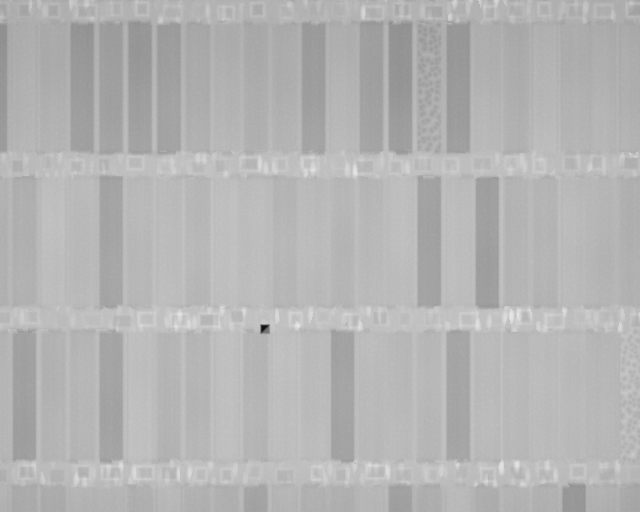
This pattern is drawn by a Shadertoy shader. Its source:

```glsl
// Grey rows of tall narrow panels, joined by pale, smeared horizontal bands.

const float ASPECT = 1.25;                   // lengths are in canvas heights
const vec2 PITCH = vec2(0.0565, 0.3013);     // 22 columns, 3.3 rows
const vec2 ORIGIN = vec2(0.0228, 0.0205);    // first seam, first band centre
const float PANEL_WIDTH = 0.88;              // share of the column pitch
const float BAND_HALF = 0.025;
const float EDGE_SOFT = 0.0045;
const float BASE_TONE = 0.732;
const float TONE_SPREAD = 0.050;
const float DARK_DROP = 0.085;
const float SEAM_LIGHT = 0.028;
const float STREAK = 0.007;
const float BAND_LIFT = 0.022;
const float DAB_LIGHT = 0.17;
const float GRAIN = 0.018;
const vec2 NOTCH_POS = vec2(0.518, 0.643);
const float NOTCH_HALF = 0.0085;

float hash(vec2 p) {
    vec3 q = fract(vec3(p.xyx) * 0.1031);
    q += dot(q, q.yzx + 33.33);
    return fract((q.x + q.y) * q.z);
}

// Cellular noise: distance to the nearest point, and that point's random value
vec2 cellular(vec2 p) {
    vec2 cell = floor(p);
    vec2 best = vec2(9.0, 0.0);
    for (int j = -1; j <= 1; j++)
    for (int i = -1; i <= 1; i++) {
        vec2 c = cell + vec2(i, j);
        vec2 point = c + vec2(hash(c + 17.0), hash(c + 71.0));
        float d = distance(p, point);
        if (d < best.x) best = vec2(d, hash(c + 131.0));
    }
    return best;
}

// Layered sines, roughly -1 to 1
float waves(float x, float phase) {
    return (sin(x + phase) + 0.7 * sin(x * 2.37 + phase * 3.1)
          + 0.5 * sin(x * 5.13 + phase * 1.7)) / 2.2;
}

float boxDistance(vec2 p, vec2 halfSize) {
    vec2 d = abs(p) - halfSize;
    return length(max(d, 0.0)) + min(max(d.x, d.y), 0.0);
}

// Tall panels with light seams, fine streaks and a few dark or mottled ones
float panelTone(vec2 p) {
    vec2 grid = (p - ORIGIN) / PITCH;
    vec2 id = floor(grid);
    float x = fract(grid.x);
    float inset = min(x, PANEL_WIDTH - x) * PITCH.x;
    float mask = smoothstep(0.0, EDGE_SOFT, inset);
    float darkRate = mix(0.32, 0.11, clamp(id.y, 0.0, 1.0));
    float isDark = step(hash(id + 43.0), darkRate);
    float depth = mix(0.65, 1.15, hash(id + 97.0));

    float tone = BASE_TONE;
    tone += mask * ((hash(id + 7.0) - 0.5) * TONE_SPREAD - isDark * depth * DARK_DROP);
    float seam = (x - 0.94) * PITCH.x / 0.0028;
    tone += SEAM_LIGHT * exp(-seam * seam) * hash(id + 29.0);
    tone += STREAK * waves(p.x * 135.0, id.y * 2.3);
    tone += 0.010 * waves(p.y * 9.0, id.x * 2.7 + id.y) * mask;

    float mottled = step(0.965, hash(id + 61.0));
    tone += mottled * mask * 0.10 * (cellular(p * 85.0).x - 0.5);
    return tone;
}

// Added light of a band: worn grey plates, pale rims and bright upright dabs
float bandLight(vec2 p, float y, float core, float row) {
    float column = (p.x - ORIGIN.x) / PITCH.x + 0.25 * sin(row * 2.1);
    vec2 id = vec2(floor(column), row);
    vec2 local = vec2((fract(column) - 0.5) * PITCH.x, y);
    local += (vec2(hash(id + 11.0), hash(id + 23.0)) - 0.5) * vec2(0.012, 0.010);
    float plate = boxDistance(local, vec2(0.010 + 0.009 * hash(id + 37.0), 0.012));
    float rim = exp(-pow(plate / 0.0035, 2.0));
    float inside = 1.0 - smoothstep(-0.003, 0.002, plate);

    vec2 smear = cellular(p * vec2(82.0, 30.0));
    float cluster = 0.6 + 0.4 * waves(p.x * 9.0, row * 1.9);
    float dab = (1.0 - smoothstep(0.1, 0.75, smear.x)) * pow(smear.y, 2.5);
    float light = BAND_LIFT + DAB_LIGHT * dab * cluster * mix(0.7, 1.15, p.x / ASPECT);
    light += rim * 0.055 * hash(id + 53.0) - inside * 0.045 * hash(id + 83.0);
    return core * light;
}

void mainImage(out vec4 fragColor, in vec2 fragCoord) {
    vec2 uv = fragCoord / iResolution.xy;
    vec2 p = vec2(uv.x * ASPECT, 1.0 - uv.y);
    float aa = 1.5 / iResolution.y;

    // Bands with a ragged, smudged border
    float rowCoord = (p.y - ORIGIN.y) / PITCH.y;
    float row = floor(rowCoord + 0.5);
    float y = (rowCoord - row) * PITCH.y;
    vec2 rough = cellular(p * vec2(58.0, 75.0));
    float border = abs(y) - BAND_HALF + (rough.y - 0.5) * 0.006;
    float core = 1.0 - smoothstep(-0.007, 0.004, border);
    float smudge = exp(-pow(border / 0.006, 2.0)) * rough.y * rough.y;

    float tone = mix(panelTone(p), BASE_TONE, core);
    tone += bandLight(p, y, core, row) - 0.035 * smudge;

    // Uneven lighting, stains and grain
    vec2 side = abs(uv - 0.5) * 2.0;
    tone -= 0.058 * (1.0 - smoothstep(0.0, 0.42, p.y));
    tone -= 0.035 * smoothstep(0.88, 1.0, p.y) + 0.025 * pow(side.x, 4.0);
    tone += 0.008 * waves(p.x * 5.0 + p.y * 3.0, 0.6) * waves(p.y * 6.0, 1.4);
    tone += GRAIN * (cellular(p * 170.0).x - 0.45);

    // Small square notch, split along its diagonal
    vec2 n = p - NOTCH_POS;
    float notch = 1.0 - smoothstep(-aa, aa, boxDistance(n, vec2(NOTCH_HALF)));
    float lit = smoothstep(-aa, aa, (n.x + n.y) * 0.7071);
    tone = mix(tone, mix(0.06, 0.45, lit), notch);

    fragColor = vec4(vec3(clamp(tone, 0.0, 1.0)), 1.0);
}
```
